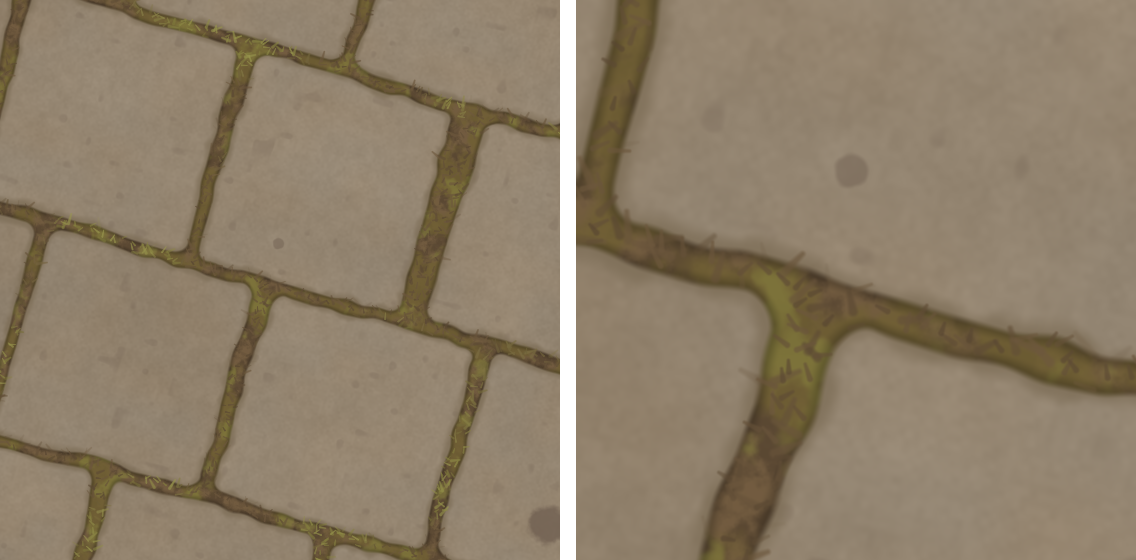
Left, the full canvas; right, a detail of the centre.
This texture is drawn by a three.js fragment shader. Its source:

```glsl
// Tilted running-bond stone paving with worn edges and mossy, grassy joints.
varying vec2 vUv;

// Layout, in canvas units
const float TILT = 0.277;
const vec2 CELL = vec2(0.41, 0.399);
const float ROW_START = 0.208;
const float ODD_SHIFT = 0.16;
const float EVEN_SHIFT = 0.32;
const float ROW_DRIFT = 0.018;
const float ROW_GAP = 0.0115;
const float SIDE_GAP = 0.0105;
const float WIDE_GAP = 0.027;
const vec2 WIDE_JOINT = vec2(1.0, 1.0);
const float CORNER = 0.022;
const float SOFTNESS = 0.0028;

// Colours
const vec3 STONE = vec3(0.575, 0.515, 0.435);
const vec3 STONE_EDGE = vec3(0.49, 0.43, 0.34);
const vec3 SOIL = vec3(0.34, 0.27, 0.19);
const vec3 EARTH = vec3(0.43, 0.345, 0.24);
const vec3 OLIVE = vec3(0.42, 0.36, 0.19);
const vec3 MOSS = vec3(0.50, 0.48, 0.23);
const vec3 GRASS = vec3(0.60, 0.59, 0.31);
const vec3 STAIN = vec3(0.43, 0.365, 0.31);

// Stains: centre and radius
const vec3 LARGE_STAIN = vec3(0.978, 0.064, 0.034);
const vec3 SMALL_STAIN = vec3(0.498, 0.564, 0.011);

float hash(vec2 p) {
  vec3 q = fract(vec3(p.xyx) * 0.1031);
  q += dot(q, q.yzx + 33.33);
  return fract((q.x + q.y) * q.z);
}

float noise(vec2 p) {
  vec2 i = floor(p), f = fract(p);
  f = f * f * (3.0 - 2.0 * f);
  return mix(mix(hash(i), hash(i + vec2(1.0, 0.0)), f.x),
             mix(hash(i + vec2(0.0, 1.0)), hash(i + 1.0), f.x), f.y);
}

float fbm(vec2 p) {
  float sum = 0.0, amp = 0.5;
  for (int k = 0; k < 4; k++) {
    sum += amp * noise(p);
    p = p * 2.03 + 17.3;
    amp *= 0.5;
  }
  return sum / 0.9375;
}

// Half width of the joint on the left side of a stone
float sideGap(vec2 id) {
  vec2 off = abs(id - WIDE_JOINT);
  return max(off.x, off.y) < 0.5 ? WIDE_GAP : SIDE_GAP + 0.005 * hash(id + 40.0);
}

// Signed distance to the nearest stone's worn outline, negative inside
float stoneDistance(vec2 s, out vec2 id) {
  s += 0.012 * (vec2(noise(s * 9.0), noise(s * 9.0 + 31.0)) - 0.5);
  s += 0.007 * (vec2(noise(s * 32.0 + 7.0), noise(s * 32.0 + 53.0)) - 0.5);
  float row = floor((s.y - ROW_START) / CELL.y);
  float shift = mix(EVEN_SHIFT, ODD_SHIFT, mod(row, 2.0)) + ROW_DRIFT * row;
  vec2 g = s - vec2(shift, ROW_START);
  id = vec2(floor(g.x / CELL.x), row);
  vec2 local = g - id * CELL;
  float taper = mix(0.75, 1.25, local.y / CELL.y);
  vec2 lo = vec2(sideGap(id) * taper, ROW_GAP);
  vec2 hi = CELL - vec2(sideGap(id + vec2(1.0, 0.0)) * taper, ROW_GAP);
  vec2 q = abs(local - 0.5 * (lo + hi)) - 0.5 * (hi - lo) + CORNER;
  return length(max(q, 0.0)) + min(max(q.x, q.y), 0.0) - CORNER;
}

float stainMask(vec3 spot) {
  float r = length(vUv - spot.xy) + spot.z * 0.6 * (fbm(vUv * 45.0) - 0.5);
  return 1.0 - smoothstep(spot.z * 0.75, spot.z * 1.1, r);
}

// Short blades rooted in the joints, leaning over the stones
vec3 addBlades(vec3 color, vec2 s, float density, float seed) {
  vec2 g = s * density, unused;
  for (int j = -1; j <= 1; j++) {
    for (int i = -1; i <= 1; i++) {
      vec2 c = floor(g) + vec2(float(i), float(j));
      vec2 root = c + vec2(hash(c + seed), hash(c + seed + 19.0));
      float pick = hash(c + seed + 71.0);
      float lush = smoothstep(0.5, 0.75, noise(root / density * 9.0 + 3.0));
      float rooted = smoothstep(-0.001, 0.005, stoneDistance(root / density, unused));
      float angle = 1.57 + 3.0 * (hash(c + seed + 5.0) - 0.5);
      vec2 dir = vec2(cos(angle), sin(angle));
      float len = 0.45 + 0.45 * pick;
      float t = clamp(dot(g - root, dir), 0.0, len);
      float d = length(g - root - dir * t) + 0.06 * t / len;
      vec3 tint = mix(mix(SOIL, EARTH, pick), mix(MOSS, GRASS, pick), lush);
      color = mix(color, tint, 0.65 * rooted * (1.0 - smoothstep(0.06, 0.2, d)));
    }
  }
  return color;
}

void main() {
  float c = cos(TILT), n = sin(TILT);
  vec2 s = vec2(c * vUv.x - n * vUv.y, n * vUv.x + c * vUv.y);
  vec2 id;
  float d = stoneDistance(s, id);

  // Stone face: tint per stone, broad mottling, fine grain, stains
  float tone = 0.025 * (hash(id + 11.0) - 0.5) + 0.045 * (fbm(s * 7.0) - 0.5);
  tone += 0.035 * (fbm(s * 55.0) - 0.5) + 0.02 * (noise(s * 210.0) - 0.5);
  vec3 stone = STONE + tone + vec3(0.012, 0.0, -0.012) * (noise(s * 16.0) - 0.5);
  float speck = smoothstep(0.84, 0.96, noise(s * 38.0 + 90.0));
  stone = mix(stone, STAIN, 0.22 * speck);
  stone = mix(stone, STAIN, 0.75 * max(stainMask(LARGE_STAIN), 0.6 * stainMask(SMALL_STAIN)));
  float rim = smoothstep(-0.013, 0.0, d + 0.008 * (noise(s * 60.0) - 0.5));
  stone = mix(stone, STONE_EDGE, 0.75 * rim);

  // Joint filling: soil, olive growth and moss, shaded beside the stones
  vec3 joint = mix(SOIL, EARTH, smoothstep(0.3, 0.7, fbm(s * 75.0)));
  joint = mix(joint, OLIVE, 0.8 * smoothstep(0.35, 0.6, fbm(s * 24.0 + 8.0)));
  joint = mix(joint, MOSS, 0.6 * smoothstep(0.55, 0.75, fbm(s * 30.0 + 60.0)));
  joint *= mix(0.8, 1.04, smoothstep(0.0, 0.009, d));

  vec3 color = mix(stone, joint, smoothstep(-SOFTNESS, SOFTNESS, d));
  color = addBlades(color, s, 48.0, 2.0);
  color = addBlades(color, s, 75.0, 130.0);
  gl_FragColor = vec4(color, 1.0);
}
```
